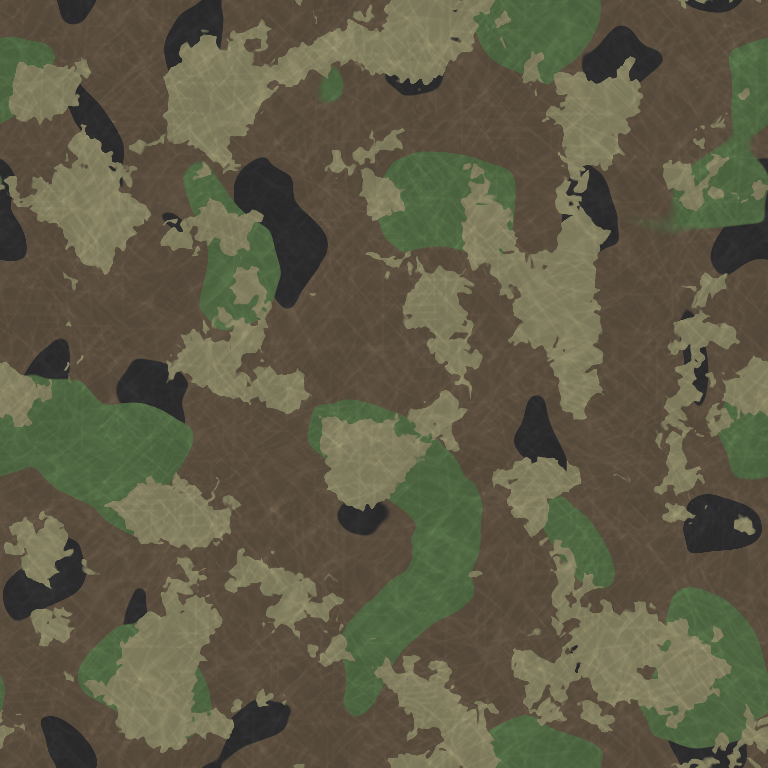
A three.js fragment shader for this texture:

```glsl
// Seamless woodland camouflage cloth: black and green blobs, ragged tan patches, fine woven scratches.
varying vec2 vUv;

const float TAU = 6.2831853;
const vec3 BROWN = vec3(0.352, 0.302, 0.242);
const vec3 BLACK = vec3(0.17, 0.17, 0.175);
const vec3 GREEN = vec3(0.31, 0.405, 0.26);
const vec3 TAN = vec3(0.512, 0.498, 0.377);

float hash(vec2 cell) {
  vec3 q = fract(cell.xyx * 0.1031);
  q += dot(q, q.yzx + 33.33);
  return fract((q.x + q.y) * q.z);
}

// Value noise from 0 to 1 that wraps after a whole number of cells.
float wrapNoise(vec2 p, vec2 cells, float seed) {
  vec2 g = p * cells;
  vec2 lo = mod(floor(g), cells);
  vec2 hi = mod(lo + 1.0, cells);
  vec2 f = fract(g);
  f = f * f * (3.0 - 2.0 * f);
  float bottom = mix(hash(lo + seed), hash(vec2(hi.x, lo.y) + seed), f.x);
  float top = mix(hash(vec2(lo.x, hi.y) + seed), hash(hi + seed), f.x);
  return mix(bottom, top, f.y);
}

// Layered sines of whole frequencies near a pitch, scaled to unit variance.
float waves(vec2 p, vec2 stretch, float pitch, float spread, float seed) {
  float sum = 0.0;
  float power = 0.0;
  for (int y = 0; y <= 8; y++) {
    for (int x = -8; x <= 8; x++) {
      if (y == 0 && x <= 0) continue;
      vec2 k = vec2(float(x), float(y));
      float gap = (length(k * stretch) - pitch) / spread;
      float weight = exp(-gap * gap);
      if (weight < 0.02) continue;
      sum += weight * sin(TAU * (dot(k, p) + hash(k + seed)));
      power += 0.5 * weight * weight;
    }
  }
  return sum / sqrt(power);
}

// Fine octaves that fray the outline of a patch.
float fray(vec2 p, float seed) {
  float sum = 0.0;
  float cells = 16.0;
  float amount = 0.56;
  for (int i = 0; i < 4; i++) {
    sum += amount * (wrapNoise(p, vec2(cells), seed + cells) - 0.5) / 0.2145;
    cells *= 2.0;
    amount *= 0.68;
  }
  return sum;
}

vec2 wobble(vec2 p, float cells, float amount) {
  float dx = wrapNoise(p, vec2(cells), 41.0);
  float dy = wrapNoise(p, vec2(cells), 83.0);
  return p + amount * (vec2(dx, dy) - 0.5);
}

float scratch(vec2 p, vec2 cells, float seed) {
  return smoothstep(0.62, 0.95, wrapNoise(p, cells, seed));
}

// Thin strokes along whole-number directions, so that they wrap.
float scratches(vec2 p) {
  float sum = 0.0;
  for (int i = -2; i <= 2; i++) {
    vec2 turn = vec2(2.0, float(i));
    vec2 q = vec2(dot(turn, p), dot(vec2(-turn.y, turn.x), p));
    vec2 cells = floor(vec2(16.0, 220.0) / length(turn));
    float seed = 211.0 + 37.0 * float(i);
    sum += scratch(q, cells, seed) + scratch(q, cells.yx, seed + 311.0);
  }
  return sum - 1.2;
}

float cover(float field, float level, float softness) {
  return smoothstep(level - softness, level + softness, field);
}

void main() {
  // Uneven but smooth blobs, the black ones stretched upright
  vec2 bent = wobble(wobble(vUv, 9.0, 0.07), 26.0, 0.02);
  float black = waves(bent, vec2(0.8, 1.25), 5.0, 2.2, 131.0);
  float green = waves(bent, vec2(1.0), 3.4, 1.6, 257.0);

  // Ragged patches with crumbs
  vec2 jagged = wobble(wobble(vUv, 40.0, 0.012), 130.0, 0.009);
  float dry = waves(jagged, vec2(1.0), 4.2, 3.2, 419.0) + fray(jagged, 523.0);

  vec3 color = mix(BROWN, BLACK, cover(black, 1.17, 0.03));
  color = mix(color, GREEN, cover(green, 0.86, 0.025));
  color = mix(color, TAN, cover(dry, 0.72, 0.07));

  // Cloth: worn scratches and soft mottling
  float mottle = wrapNoise(vUv, vec2(18.0), 613.0) + wrapNoise(vUv, vec2(47.0), 701.0) - 1.0;
  float shade = 1.0 + 0.05 * scratches(wobble(vUv, 6.0, 0.05)) + 0.04 * mottle;
  gl_FragColor = vec4(color * shade, 1.0);
}
```
